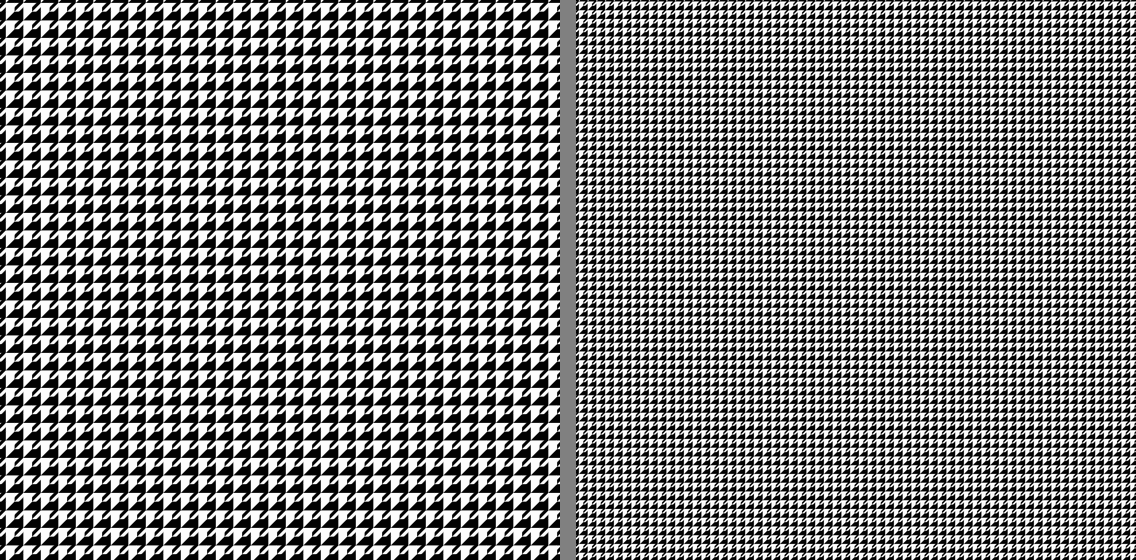
Left, the tile; right, the same tile 2 across and 2 down.
Give the GLSL for this pattern, as a three.js fragment shader.

```glsl
varying vec2 vUv;

const float REPEATS = 32.0;              // checks across and up
const vec2 OFFSET = vec2(1.0 / 6.0);     // shift of the weave, in repeats
const float EDGE_WIDTH = 1.0 / 512.0;    // edge softness, in canvas units
const vec3 LIGHT_THREAD = vec3(0.99);
const vec3 DARK_THREAD = vec3(0.008);

// Coverage of a band filling the first half of every unit
float band(float position, float softness) {
  float inside = 0.25 - abs(fract(position + 0.25) - 0.5);
  return clamp(inside / softness + 0.5, 0.0, 1.0);
}

// Solid where both threads agree, cut by diagonals where they differ
float houndstooth(vec2 p, float softness) {
  float warp = band(p.x, softness);
  float weft = band(p.y, softness);
  float slant = p.x - p.y;
  float slantSoftness = sqrt(2.0) * softness;

  // Narrow stripes make the teeth, a single wide wedge makes the tail
  float teeth = band(2.0 * slant + 0.5, 2.0 * slantSoftness);
  float tail = band(slant + 0.5, slantSoftness);

  return warp * weft + warp * (1.0 - weft) * teeth + weft * (1.0 - warp) * tail;
}

void main() {
  float dark = houndstooth(vUv * REPEATS + OFFSET, EDGE_WIDTH * REPEATS);
  gl_FragColor = vec4(mix(LIGHT_THREAD, DARK_THREAD, dark), 1.0);
}
```
